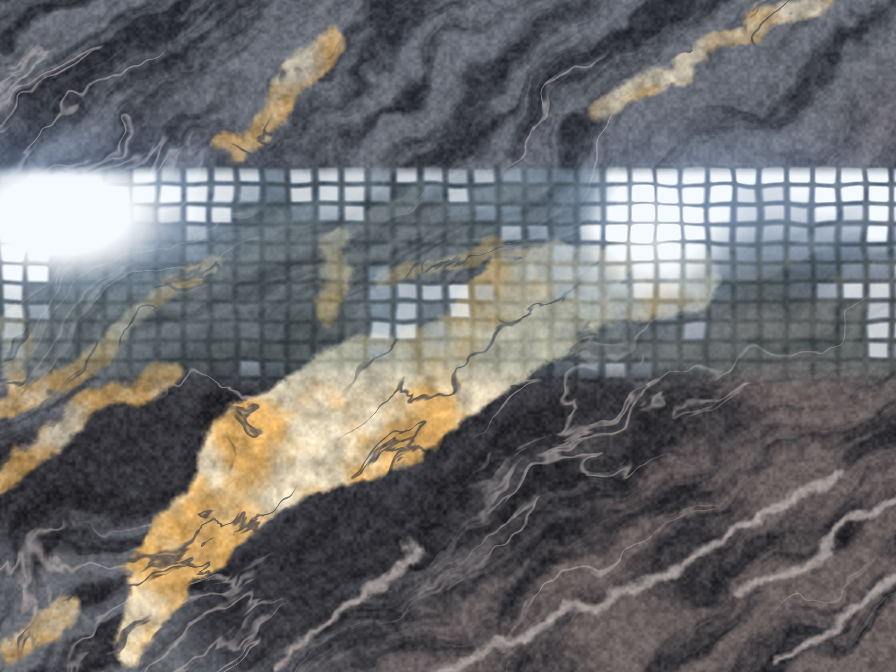
This texture is drawn by a Shadertoy shader. Its source:

```glsl
const vec3 CHARCOAL = vec3(0.17, 0.17, 0.19);
const vec3 SLATE = vec3(0.40, 0.41, 0.44);
const vec3 UMBER = vec3(0.42, 0.38, 0.38);
const vec3 CREAM = vec3(0.82, 0.77, 0.67);
const vec3 GOLD = vec3(0.79, 0.62, 0.37);
const vec3 QUARTZ = vec3(0.70, 0.66, 0.65);
const vec3 SEA_GREEN = vec3(0.34, 0.41, 0.41);
const vec3 SKY = vec3(0.60, 0.72, 0.90);
const vec3 GLARE = vec3(0.96, 0.98, 1.0);
const vec2 MESH = vec2(0.039, 0.029);   // pitch of the reflected screen
const float FLOW_ANGLE = 0.56;
const float GRAIN = 0.09;

// Broad vein: position and half width
const vec3 BROAD[7] = vec3[7](
    vec3(0.21, 0.06, 0.025), vec3(0.25, 0.18, 0.055), vec3(0.38, 0.32, 0.075),
    vec3(0.55, 0.39, 0.105), vec3(0.70, 0.46, 0.075), vec3(0.83, 0.57, 0.085),
    vec3(1.03, 0.59, 0.045));
// Narrow veins: start and end
const vec4 NARROW[11] = vec4[11](
    vec4(0.00, 0.39, 0.15, 0.47), vec4(0.15, 0.47, 0.31, 0.59),
    vec4(0.00, 0.27, 0.14, 0.40), vec4(0.02, 0.40, 0.04, 0.52),
    vec4(0.33, 0.77, 0.49, 0.92), vec4(0.90, 0.83, 1.02, 0.88),
    vec4(1.02, 0.90, 1.24, 1.00), vec4(0.50, 0.52, 0.50, 0.65),
    vec4(0.58, 0.59, 0.74, 0.63), vec4(0.00, 0.03, 0.10, 0.09),
    vec4(0.14, 0.40, 0.26, 0.43));
// Pale threads of the lower right
const vec4 THREAD[5] = vec4[5](
    vec4(0.66, 0.00, 0.90, 0.11), vec4(0.90, 0.11, 1.26, 0.30),
    vec4(1.15, 0.02, 1.34, 0.16), vec4(1.10, 0.12, 1.34, 0.27),
    vec4(0.42, 0.01, 0.63, 0.20));

float hash(vec2 p) {
    vec3 q = fract(p.xyx * 0.1031);
    q += dot(q, q.yzx + 33.33);
    return fract((q.x + q.y) * q.z);
}

float noise(vec2 p) {
    vec2 i = floor(p), f = fract(p);
    f = f * f * (3.0 - 2.0 * f);
    return mix(mix(hash(i), hash(i + vec2(1, 0)), f.x),
               mix(hash(i + vec2(0, 1)), hash(i + vec2(1, 1)), f.x), f.y);
}

float fbm(vec2 p) {
    float sum = 0.0, amp = 0.5;
    for (int i = 0; i < 5; i++) {
        sum += amp * noise(p);
        p = mat2(1.6, 1.2, -1.2, 1.6) * p + 7.3;
        amp *= 0.5;
    }
    return sum / 0.97;
}

// Distance to a segment whose half width runs from ra to rb
float taper(vec2 p, vec2 a, vec2 b, float ra, float rb) {
    float h = clamp(dot(p - a, b - a) / dot(b - a, b - a), 0.0, 1.0);
    return length(p - mix(a, b, h)) - mix(ra, rb, h);
}

float blob(vec2 p, vec2 centre, vec2 radius) {
    vec2 d = (p - centre) / radius;
    return exp(-dot(d, d));
}

vec3 stone(vec2 p) {
    vec2 warp = vec2(fbm(p * 4.0), fbm(p * 4.0 + 31.0)) - 0.5;
    vec2 rough = vec2(fbm(p * 19.0 + 5.0), fbm(p * 19.0 + 53.0)) - 0.5;
    float c = cos(FLOW_ANGLE), s = sin(FLOW_ANGLE);
    vec2 q = mat2(c, -s, s, c) * (p + 0.22 * warp);

    // Foliated ground with dark pools beside the broad vein
    float streak = fbm(q * vec2(6.0, 38.0));
    float lowerRight = smoothstep(0.3, 0.7, p.x - p.y);
    vec3 col = mix(CHARCOAL, mix(SLATE, UMBER, lowerRight), smoothstep(0.2, 0.66, streak));
    vec2 j = p + 0.12 * warp + 0.03 * rough;
    float pool = min(taper(j, vec2(0.38, 0.12), vec2(0.82, 0.40), 0.09, 0.08),
                     taper(j, vec2(0.05, 0.26), vec2(0.48, 0.49), 0.07, 0.05));
    pool = min(pool, taper(j, vec2(0.88, 0.40), vec2(1.10, 0.39), 0.05, 0.03));
    col = mix(col, CHARCOAL * (0.7 + 0.6 * streak), 0.85 * smoothstep(0.05, -0.03, pool));

    // Faint folded wisps
    float ridge = abs(fbm(q * vec2(3.0, 13.0) + 9.0) - 0.5);
    float wisp = smoothstep(0.025, 0.0, ridge) * smoothstep(0.45, 0.7, noise(p * 6.0 + 3.0));
    col = mix(col, QUARTZ, 0.6 * wisp);

    // Veins
    vec2 v = p + 0.06 * warp + 0.05 * rough;
    float thread = 1.0, narrow = 1.0, broad = 1.0;
    for (int i = 0; i < 5; i++)
        thread = min(thread, taper(v, THREAD[i].xy, THREAD[i].zw, 0.004, 0.006));
    for (int i = 0; i < 11; i++)
        narrow = min(narrow, taper(v, NARROW[i].xy, NARROW[i].zw, 0.012, 0.020));
    for (int i = 0; i < 6; i++)
        broad = min(broad, taper(v, BROAD[i].xy, BROAD[i + 1].xy, BROAD[i].z, BROAD[i + 1].z));
    col = mix(col, QUARTZ, 0.8 * smoothstep(0.006, -0.004, thread));

    float grains = fbm(p * 42.0);
    vec3 mineral = mix(CREAM, GOLD, smoothstep(0.38, 0.66, fbm(p * 11.0 + 20.0)));
    mineral *= 0.72 + 0.56 * grains;
    float crack = abs(fbm(q * vec2(7.0, 17.0) + 40.0) - 0.48);
    mineral = mix(mineral, CHARCOAL * 1.5, 0.75 * smoothstep(0.035, 0.005, crack)
                  * smoothstep(0.35, 0.6, noise(p * 13.0)));
    col = mix(col, mineral * 0.93, 0.85 * smoothstep(0.007, -0.006, narrow));
    return mix(col, mineral * 1.06, smoothstep(0.007, -0.006, broad));
}

// Window light seen through a mesh, mirrored in the polish
vec3 reflection(vec3 col, vec2 p) {
    float band = smoothstep(0.41, 0.47, p.y) * smoothstep(0.76, 0.735, p.y);
    vec2 m = (p + 0.006 * (noise(p * 25.0) - 0.5)) / MESH;
    vec2 cell = floor(m), f = abs(fract(m) - 0.5);
    float opening = smoothstep(0.5, 0.27, f.x) * smoothstep(0.5, 0.27, f.y);

    float left = blob(p, vec2(0.09, 0.68), vec2(0.14, 0.08));
    float right = blob(p, vec2(0.97, 0.66), vec2(0.085, 0.09));
    float side = smoothstep(0.85, 0.98, p.x) * smoothstep(0.56, 0.70, p.y);
    float patches = noise(cell * 0.42 + 11.0) + 0.3 * (hash(cell) - 0.5);
    patches = smoothstep(0.55, 0.95, patches + 0.2 * smoothstep(0.6, 0.74, p.y) + 0.1 * side);
    float light = opening * (0.75 * patches + 0.65 * side) + (0.6 + 0.8 * opening) * right + 1.7 * left;

    float halo = blob(p, vec2(0.08, 0.71), vec2(0.27, 0.09))
               + 0.8 * blob(p, vec2(1.12, 0.70), vec2(0.32, 0.09));
    col = mix(col, SEA_GREEN, 0.45 * band);
    col += band * 0.09 * (opening - 0.4);
    col = mix(col, SKY, 0.5 * clamp(halo, 0.0, 1.0));
    return mix(col, mix(SKY, GLARE, smoothstep(0.1, 0.7, light)), clamp(light, 0.0, 1.0) * band);
}

void mainImage(out vec4 fragColor, in vec2 fragCoord) {
    vec2 p = fragCoord / iResolution.y;
    vec3 col = stone(p);
    col += GRAIN * (noise(p * 210.0) + noise(p * 110.0) - 1.0);
    col += 0.03 * smoothstep(0.5, 1.0, p.y) * vec3(0.6, 0.9, 1.2);
    fragColor = vec4(clamp(reflection(col, p), 0.0, 1.0), 1.0);
}
```
